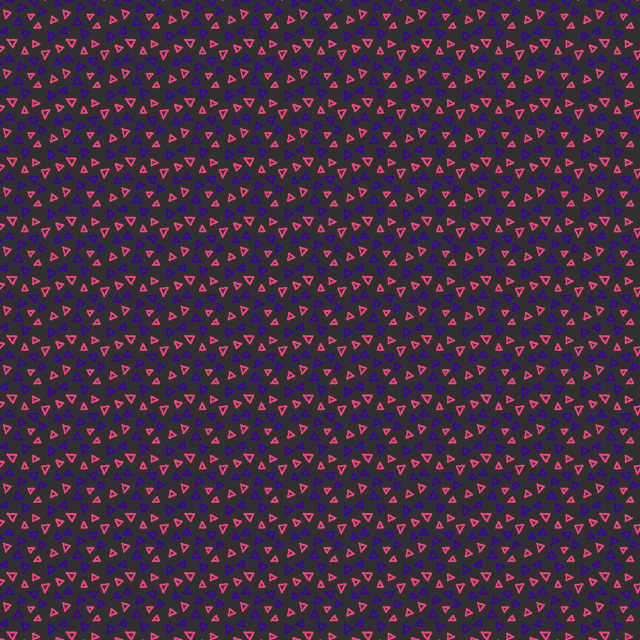
Write a Shadertoy shader that draws this pattern.

```glsl
// Repeating tile of scattered, hand-drawn pink and violet triangle outlines on charcoal.

const float TILES = 10.8;        // tiles across the canvas
const int COUNT = 18;            // triangles in each tile
const float RADIUS = 0.071;      // mean corner distance, in tiles
const float HALF_STROKE = 0.0155;

const vec3 CHARCOAL = vec3(0.188, 0.188, 0.188);
const vec3 PINK = vec3(1.0, 0.265, 0.51);
const vec3 VIOLET = vec3(0.22, 0.02, 0.635);

float hash(float n) {
    return fract(sin(n * 12.9898 + 4.137) * 4375.85);
}

// Random value from -1 to 1
float spread(float n) {
    return 2.0 * hash(n) - 1.0;
}

// Distance to a stroke whose half width runs from wa to wb
float strokeDistance(vec2 p, vec2 a, vec2 b, float wa, float wb) {
    vec2 ab = b - a;
    float t = clamp(dot(p - a, ab) / dot(ab, ab), 0.0, 1.0);
    return length(p - a - ab * t) - mix(wa, wb, t);
}

// Uneven corner of a triangle
vec2 corner(int k, float angle, float radius, float seed) {
    float n = seed + float(k) * 3.7;
    float a = angle + float(k) * 2.0944 + 0.24 * spread(n);
    return radius * (1.0 + 0.17 * spread(n + 1.3)) * vec2(cos(a), sin(a));
}

// Triangle outline with brush-like edges
float triangleDistance(vec2 p, float angle, float radius, float halfStroke, float seed) {
    float d = 1.0;
    for (int k = 0; k < 3; k++) {
        vec2 a = corner(k, angle, radius, seed);
        vec2 b = corner((k + 1) % 3, angle, radius, seed);
        float wa = halfStroke * (1.0 + 0.2 * spread(seed + float(k) + 20.0));
        float wb = halfStroke * (1.0 + 0.2 * spread(seed + float(k) + 30.0));
        d = min(d, strokeDistance(p, a, b, wa, wb));
    }
    return d;
}

// Evenly spread lattice point, loosened by a small random shift
vec2 scatter(int i, float seed) {
    float n = float(COUNT);
    vec2 lattice = vec2(float(i), mod(float(i) * 5.0, n)) / n;
    return lattice + 0.03 * vec2(spread(seed + 40.0), spread(seed + 50.0));
}

void mainImage(out vec4 fragColor, in vec2 fragCoord) {
    vec2 p = fragCoord / iResolution.y * TILES;
    float pixel = TILES / iResolution.y;
    vec3 color = CHARCOAL;

    for (int i = 0; i < COUNT; i++) {
        float seed = float(i) * 7.31;
        // Offset to the nearest copy of this triangle
        vec2 q = fract(p - scatter(i, seed) + 0.5) - 0.5;

        // Corners mostly point up, right or down
        float angle = 1.5708 * (floor(3.0 * hash(seed + 60.0)) - 1.0) + 0.35 * spread(seed + 70.0);
        float radius = RADIUS * (1.0 + 0.18 * spread(seed + 80.0));
        // Slight wobble roughens the strokes
        q += 0.0025 * sin(q.yx * 75.0 + seed);

        float d = triangleDistance(q, angle, radius, HALF_STROKE, seed);
        vec3 ink = (i + i / 6) % 2 == 0 ? PINK : VIOLET;
        color = mix(color, ink, 1.0 - smoothstep(-0.75 * pixel, 0.75 * pixel, d));
    }
    fragColor = vec4(color, 1.0);
}
```
